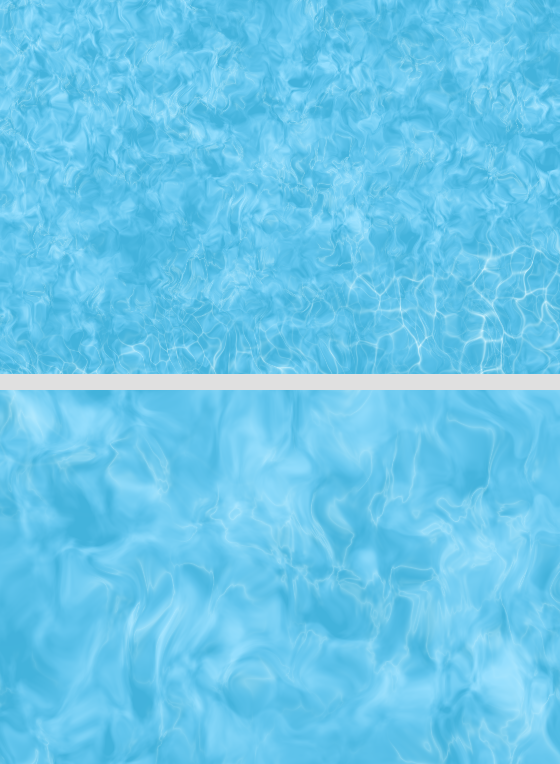
Top: the whole. Bottom: its middle third, enlarged.
A Shadertoy shader for this texture:

```glsl
// Sunlit pool water from above: crinkled blue patches with faint glints,
// and a net of bright caustic lines that gathers towards the lower right.
// Warped value noise makes the patches, cellular noise makes the net.

const vec3 DEEP  = vec3(0.262, 0.700, 0.862);
const vec3 MID   = vec3(0.375, 0.768, 0.926);
const vec3 PALE  = vec3(0.515, 0.838, 0.972);
const vec3 LIGHT = vec3(0.840, 0.965, 1.000);

const vec2 PATCH_SCALE  = vec2(11.0, 17.0);
const vec2 BLOB_SCALE   = vec2(21.0, 23.0);
const vec2 FACET_SCALE  = vec2(50.0, 40.0);
const vec2 RIPPLE_SCALE = vec2(125.0, 85.0);
const vec2 GLINT_SCALE  = vec2(48.0, 30.0);
const vec2 NET_SCALE    = vec2(17.0, 12.0);
const vec2 MESH_SCALE   = vec2(30.0, 18.0);
const float PATCH_GAIN  = 0.95;
const float BLOB_GAIN   = 0.27;
const float FACET_GAIN  = 1.20;
const float RIPPLE_GAIN = 0.50;
const float GLINT_GAIN  = 0.36;
const float NET_GAIN    = 0.72;

vec2 hash2(vec2 p) {
    vec3 h = fract(p.xyx * vec3(0.1031, 0.1030, 0.0973));
    h += dot(h, h.yzx + 33.33);
    return fract((h.xx + h.yz) * h.zy);
}

vec2 noise2(vec2 p) {
    vec2 cell = floor(p), f = fract(p);
    f = f * f * (3.0 - 2.0 * f);
    return mix(mix(hash2(cell), hash2(cell + vec2(1, 0)), f.x),
               mix(hash2(cell + vec2(0, 1)), hash2(cell + vec2(1, 1)), f.x), f.y);
}

float fbm(vec2 p) {
    float sum = 0.0, gain = 0.533;
    for (int i = 0; i < 4; i++) {
        sum += gain * noise2(p).x;
        p = mat2(1.6, 1.2, -1.2, 1.6) * p + 17.3;
        gain *= 0.5;
    }
    return sum;
}

// Bright cell borders, with extra light where three cells meet
float caustics(vec2 p) {
    vec2 cell = floor(p), f = fract(p);
    vec3 nearest = vec3(8.0);
    for (int y = -1; y <= 1; y++)
    for (int x = -1; x <= 1; x++) {
        vec2 offset = vec2(x, y);
        float d = length(offset + 0.05 + 0.9 * hash2(cell + offset) - f);
        if (d < nearest.x) nearest = vec3(d, nearest.xy);
        else if (d < nearest.y) nearest = vec3(nearest.x, d, nearest.y);
        else nearest.z = min(nearest.z, d);
    }
    float border = nearest.y - nearest.x;
    float knot = exp(-10.0 * (nearest.z - nearest.x));
    return 0.55 * exp(-border * border * 150.0) + 0.18 * exp(-6.0 * border) + 0.50 * knot;
}

void mainImage(out vec4 fragColor, in vec2 fragCoord) {
    vec2 p = fragCoord / iResolution.y;
    vec2 uv = fragCoord / iResolution.xy;

    // Surface ripples bend everything seen through them
    vec2 swell = 0.036 * (noise2(p * 10.0) - 0.5) + 0.022 * (noise2(p * 27.0 + 5.0) - 0.5);
    vec2 q = p + swell;
    vec2 crinkled = q + 0.022 * (noise2(q * vec2(52.0, 38.0) + 9.0) - 0.5);

    // Share of the caustic net: strong at lower right, thin along the bottom
    float shore = 0.06 + 0.32 * uv.x + 0.20 * (noise2(p * 6.0 + 31.0).x - 0.5);
    float netZone = 1.0 - smoothstep(-0.10, 0.10, uv.y - shore);
    float right = smoothstep(0.30, 0.75, uv.x);

    // Mottled body of the water
    float patches = fbm(q * PATCH_SCALE + 3.0) - 0.5;
    float facets = fbm(crinkled * FACET_SCALE) - 0.5;
    float ripples = noise2(crinkled * RIPPLE_SCALE + 15.0).x - 0.5;
    float blobs = smoothstep(0.48, 0.58, noise2(crinkled * BLOB_SCALE + 40.0).x) - 0.45;
    float roughness = 0.4 + 1.2 * noise2(p * 12.0 + 80.0).x;
    float mottle = PATCH_GAIN * patches - BLOB_GAIN * blobs
                 + roughness * (FACET_GAIN * facets + RIPPLE_GAIN * ripples);
    float tone = 0.47 + mottle * mix(1.0, 0.65, netZone * right);
    tone -= 0.18 * netZone;
    tone -= 0.20 * smoothstep(0.45, 0.85, length((uv - vec2(0.45, 0.55)) * vec2(1.0, 0.8)));

    // Broken glints along the creases of the ripples
    float crease = 1.0 - abs(2.0 * fbm(crinkled * GLINT_SCALE + 70.0) - 1.0);
    float glintZone = smoothstep(0.42, 0.66, fbm(q * vec2(10.0, 15.0) + 90.0));
    float light = GLINT_GAIN * pow(crease, 8.0) * glintZone * (1.0 - 0.6 * netZone);

    // Wide net at right, finer slanted mesh at left, faint traces elsewhere
    vec2 slanted = q + vec2(0.35 * q.y, 0.0);
    float net = caustics((q + 0.3 * (crinkled - q)) * NET_SCALE + 4.0);
    float mesh = caustics((slanted + 0.4 * swell) * MESH_SCALE + 50.0);
    float weave = mix(0.30 * net + 0.70 * mesh, 0.9 * net + 0.35 * mesh, right);
    float flicker = 0.20 + 1.10 * noise2(p * 17.0 + 60.0).x;
    float trace = 0.34 * smoothstep(0.45, 0.80, noise2(p * 5.0 + 21.0).x);
    trace += 0.30 * (1.0 - smoothstep(0.05, 0.24, distance(uv, vec2(0.24, 0.78))));
    light += NET_GAIN * weave * flicker * max(netZone, trace);

    // Colour ramp from deep to pale, then the light on top
    tone = clamp(tone, 0.0, 1.2);
    vec3 colour = mix(DEEP, MID, min(1.0, 2.0 * tone));
    colour = mix(colour, PALE, max(0.0, 2.0 * tone - 1.0));
    colour = mix(colour, LIGHT, clamp(light, 0.0, 0.92));
    fragColor = vec4(colour, 1.0);
}
```
